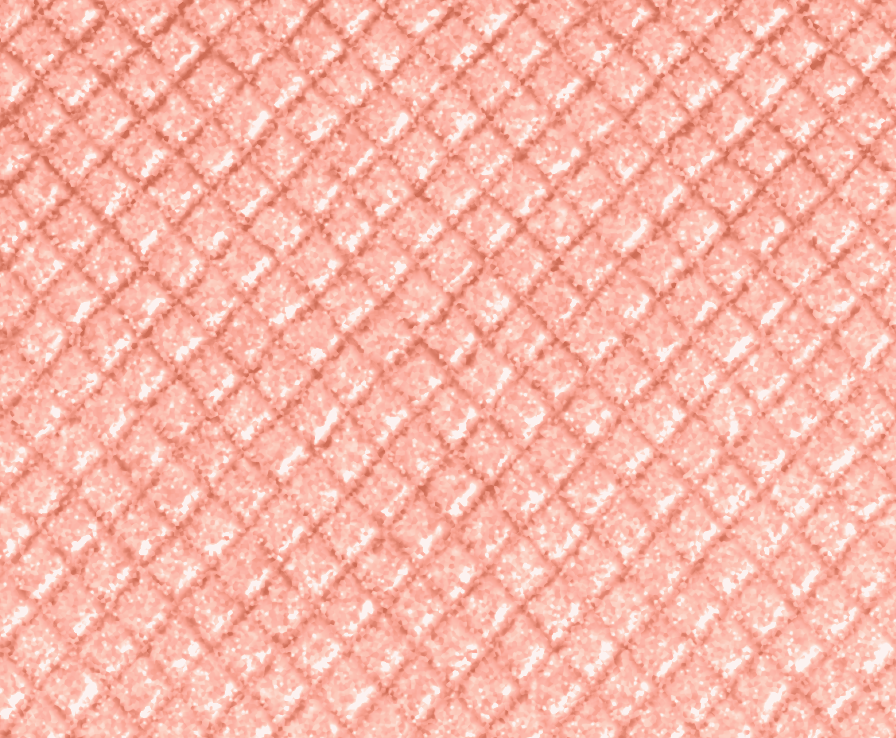
This texture is drawn by a Shadertoy shader. Its source:

```glsl
// Pressed pink powder embossed with a lattice of diamonds. Skewed cell axes
// give the two groove families; one wall of each cell catches light, the
// opposite one is shaded, and cellular noise adds grain and sparkle.

const vec2 REPEATS = vec2(13.0, 9.75);    // diamonds across and down
const vec2 CENTRE = vec2(0.504, 0.545);   // centre of one diamond
const float TILT = 0.08;                  // rows tighten toward the top
const float WOBBLE = 0.025;               // unevenness of the grooves
const float ROUGHNESS = 0.10;             // crumbling of groove edges
const float GROOVE_WIDTH = 0.095;         // in cells
const float SHADE_DEPTH = 2.1;            // shaded wall, in tone steps
const float GROOVE_DEPTH = 1.75;          // crossing groove, in tone steps
const float GLINT_WIDTH = 0.085;
const float GLINT_GAIN = 3.1;
const float BASE_TONE = 2.55;
const float FINE_GRAIN = 2.6;
const float COARSE_GRAIN = 1.5;
const float FINE_SCALE = 190.0;           // grains per canvas height
const float COARSE_SCALE = 85.0;
const float SPARKLE_GAIN = 1.7;

// Tones from deep shade to white glint
const vec3 TONES[6] = vec3[6](
    vec3(0.89, 0.53, 0.45), vec3(0.97, 0.63, 0.56), vec3(0.99, 0.70, 0.65),
    vec3(0.99, 0.77, 0.71), vec3(0.99, 0.85, 0.80), vec3(0.99, 0.95, 0.94));

vec3 hash3(vec2 p) {
    vec3 q = fract(p.xyx * vec3(0.1031, 0.1030, 0.0973));
    q += dot(q, q.yxz + 33.33);
    return fract((q.xxy + q.yzz) * q.zyx);
}

// Smooth cellular noise: x = grain around zero, y = sparkle on rare points
vec2 powder(vec2 p) {
    vec2 cell = floor(p);
    float sum = 0.0, weights = 0.0, sparkle = 0.0;
    for (int y = -1; y <= 1; y++)
    for (int x = -1; x <= 1; x++) {
        vec2 id = cell + vec2(x, y);
        vec3 h = hash3(id + 50.0);
        vec2 d = p - id - h.xy;
        float w = exp(-7.0 * dot(d, d));
        sum += w * (h.z - 0.5);
        weights += w;
        sparkle = max(sparkle, w * smoothstep(0.90, 0.98, h.z));
    }
    return vec2(sum / weights, sparkle);
}

// Soft ridge of the given width around x = 0
float ridge(float x, float width) {
    return exp(-x * x / (width * width));
}

// Signed distance to the nearest repeat of a groove
float wrap(float x) {
    return fract(x + 0.5) - 0.5;
}

vec3 toneColour(float t) {
    t = clamp(t, -1.0, 5.0);
    int i = int(clamp(floor(t), 0.0, 4.0));
    return mix(TONES[i], TONES[i + 1], t - float(i));
}

void mainImage(out vec4 fragColor, in vec2 fragCoord) {
    vec2 uv = fragCoord / iResolution.xy;
    vec2 p = fragCoord / iResolution.y;
    vec2 fine = powder(p * FINE_SCALE);
    vec2 coarse = powder(p * COARSE_SCALE + 17.0);

    // Lattice axes: x runs down-right, y runs up-right
    vec2 g = uv;
    g.y += TILT * (uv.y - 0.5) * (uv.y - 0.5);
    g = (g - CENTRE) * REPEATS;
    vec2 lattice = vec2(g.x - g.y, g.x + g.y);
    lattice += WOBBLE * sin(lattice.yx * 2.3 + sin(lattice * 1.7));
    lattice += ROUGHNESS * vec2(coarse.x, fine.x);
    vec2 id = floor(lattice + 0.5);
    vec2 c = lattice - id;
    vec3 vary = hash3(id + 90.0);

    // Grooves: a shaded wall and a softer crossing channel
    float shade = ridge(wrap(c.x + 0.44), GROOVE_WIDTH);
    float channel = ridge(wrap(c.y - 0.48), GROOVE_WIDTH);
    float relief = mix(0.88, 1.12, uv.y);
    float tone = BASE_TONE + 0.35 * (vary.x - 0.5);
    tone -= relief * max(shade * SHADE_DEPTH, channel * GROOVE_DEPTH);
    tone -= 0.35 * shade * channel;

    // Lit wall, broken up by grain and uneven from cell to cell
    float span = smoothstep(-0.42, -0.22, c.y) * (1.0 - smoothstep(0.28, 0.43, c.y));
    float glint = ridge(c.x - 0.34, GLINT_WIDTH) * span;
    tone += GLINT_GAIN * glint * mix(0.55, 1.1, vary.y) * (1.0 + coarse.x + fine.x);

    // Powder grain, sparkle and broad changes of light
    tone += FINE_GRAIN * fine.x + COARSE_GRAIN * coarse.x;
    tone += SPARKLE_GAIN * (fine.y + 0.5 * coarse.y);
    tone += 0.35 * (uv.x - 0.5) - 0.55 * (uv.y - 0.5);
    tone += 0.12 * sin(uv.x * 7.0 + 2.0 * sin(uv.y * 5.0));

    fragColor = vec4(toneColour(tone), 1.0);
}
```
